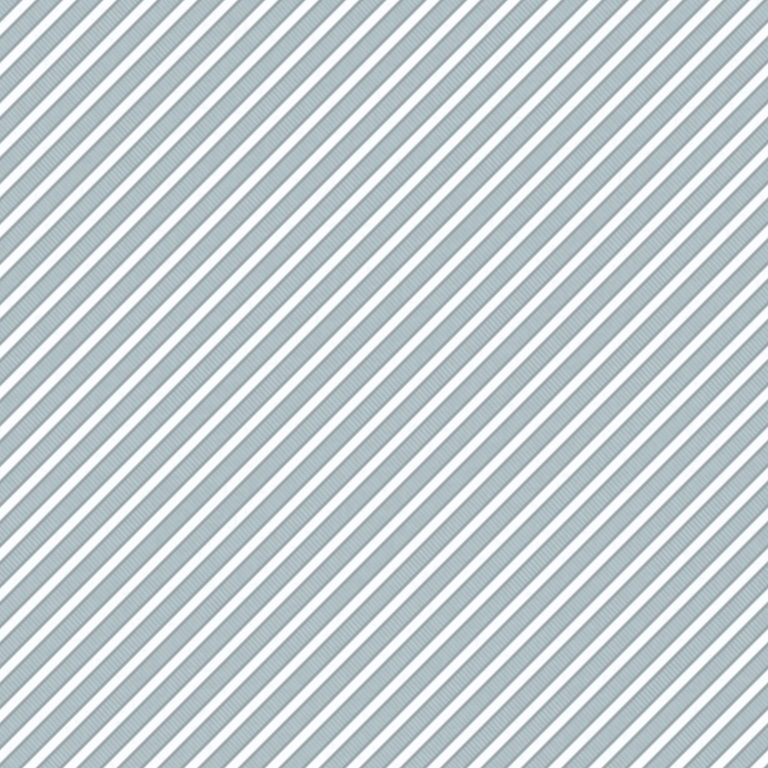
This pattern is drawn by a WebGL 1 fragment shader. Its source:

```glsl
precision highp float;

uniform vec2 u_resolution;

#define STRIPES 19.0        // repeats across and down
#define PHASE 0.72          // shift of the white lines, in repeats
#define WHITE_HALF 0.162    // half width of a white line, in repeats
#define EDGE_SOFT 0.10      // width of the white to grey transition
#define SHADE_END 0.27      // where the dark border fades into the band
#define RIBS 136.0          // fine cross ribs per canvas width
#define RIB_DEPTH 0.032
#define GRAIN_DEPTH 0.012
#define WHITE vec3(0.98, 0.99, 1.00)
#define BAND vec3(0.69, 0.75, 0.77)
#define BORDER vec3(0.595, 0.645, 0.655)

float hash(vec2 p) {
    vec3 q = fract(p.xyx * vec3(0.1031, 0.1030, 0.0973));
    q += dot(q, q.yzx + 33.33);
    return fract((q.x + q.y) * q.z);
}

float valueNoise(vec2 p) {
    vec2 cell = floor(p);
    vec2 f = fract(p);
    f = f * f * (3.0 - 2.0 * f);
    float low = mix(hash(cell), hash(cell + vec2(1.0, 0.0)), f.x);
    float high = mix(hash(cell + vec2(0.0, 1.0)), hash(cell + vec2(1.0)), f.x);
    return mix(low, high, f.y);
}

void main() {
    float size = min(u_resolution.x, u_resolution.y);
    vec2 uv = gl_FragCoord.xy / size;

    // Diagonal coordinates: across the stripes and along them
    float across = (uv.x - uv.y) * STRIPES - PHASE;
    float along = uv.x + uv.y;
    float repeatId = floor(across + 0.5);
    float fromWhite = abs(across - repeatId);

    // Transitions never get narrower than a pixel
    float pixel = 1.4 * STRIPES / size;
    float soft = 0.5 * max(EDGE_SOFT, pixel);
    float grey = smoothstep(WHITE_HALF - soft, WHITE_HALF + soft, fromWhite);
    float shadeSoft = 0.5 * max(0.08, pixel);
    float inner = smoothstep(SHADE_END - shadeSoft, SHADE_END + shadeSoft, fromWhite);

    // Fine cross ribs whose strength drifts in patches
    float bandId = floor(across);
    float patches = valueNoise(vec2(along * 14.0, bandId * 3.7 + 60.0));
    float ribFade = clamp(size / RIBS - 2.0, 0.0, 1.0);
    float rib = sin(6.2832 * along * RIBS + 2.0 * across);
    float texture = rib * RIB_DEPTH * mix(0.25, 1.0, patches) * ribFade;

    // Soft speckle over the woven band
    float grain = valueNoise(uv * 190.0 + 40.0) - 0.5;
    texture += grain * 2.0 * GRAIN_DEPTH;

    vec3 band = mix(BORDER, BAND, inner) + texture * mix(0.3, 1.0, inner);

    // Faint dots along the white lines
    float dots = smoothstep(0.72, 1.0, valueNoise(uv * 150.0 + 9.0));
    vec3 line = WHITE - 0.015 * dots;

    gl_FragColor = vec4(mix(line, band, grey), 1.0);
}
```
